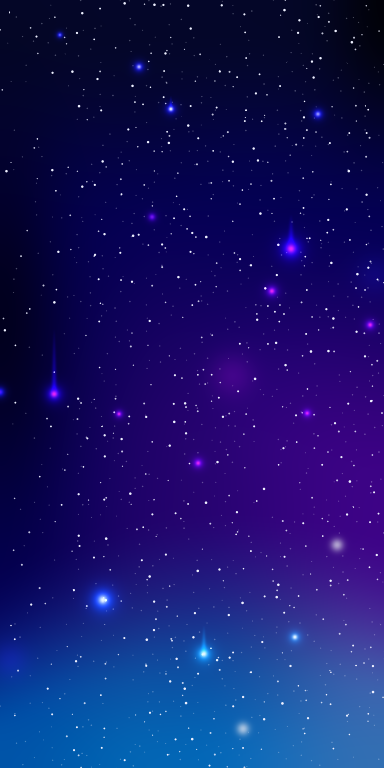
A Shadertoy shader for this background:

```glsl
// Night sky fading from near black through violet to a blue horizon glow.
// Layered gradients form the sky, hashed grids scatter the small stars, and
// Gaussian glows draw the coloured sparks, hazy orbs and falling comets.

// Integer hash: cell and seed to two values in 0..1
vec2 hash2(vec2 cell, uint seed) {
    uvec2 v = uvec2(ivec2(cell) + 64) * 1664525u + seed * 1013904u + 12345u;
    v.x += v.y * 1664525u;
    v.y += v.x * 1664525u;
    v ^= v >> 16u;
    v.x += v.y * 1664525u;
    v.y += v.x * 1664525u;
    v ^= v >> 16u;
    return vec2(v & 65535u) / 65535.0;
}

float valueNoise(vec2 p) {
    vec2 i = floor(p), f = fract(p);
    f = f * f * (3.0 - 2.0 * f);
    float low = mix(hash2(i, 9u).x, hash2(i + vec2(1, 0), 9u).x, f.x);
    float high = mix(hash2(i + vec2(0, 1), 9u).x, hash2(i + 1.0, 9u).x, f.x);
    return mix(low, high, f.y);
}

float glow(vec2 d, float radius) {
    return exp(-dot(d, d) / (radius * radius));
}

// x runs 0..1, h is the height 0..1
vec3 skyColor(float x, float h) {
    vec3 sky = mix(vec3(0.015, 0.0, 0.34), vec3(0.015, 0.025, 0.16), smoothstep(0.68, 0.97, h));

    // Violet cloud, leaning to the right
    float violet = smoothstep(0.02, 0.5, x + 0.12 * (0.5 - h));
    violet *= 1.0 - smoothstep(0.42, 0.78, h + 0.08 * abs(x - 0.4));
    sky = mix(sky, mix(vec3(0.14, 0.01, 0.43), vec3(0.24, 0.01, 0.53), smoothstep(0.4, 1.0, x)), violet);

    // Dark left flank and upper right corner
    sky *= 1.0 - 0.65 * glow(vec2(x, h - 0.6) / vec2(0.17, 0.25), 1.0);
    sky *= 1.0 - 0.85 * glow(vec2(x - 1.03, h - 1.0) / vec2(0.16, 0.14), 1.0);

    // Blue light rising from below
    vec3 blue = mix(vec3(0.01, 0.40, 0.71), vec3(0.10, 0.24, 0.60), smoothstep(0.0, 0.25, h));
    blue += vec3(0.19, 0.04, 0.0) * smoothstep(0.5, 1.0, x);
    blue -= vec3(0.03, 0.07, 0.05) * (1.0 - smoothstep(0.0, 0.4, x));
    float crest = h + 0.22 * (x - 0.6) * (x - 0.6);
    return mix(sky, blue, 1.0 - smoothstep(0.12, 0.345, crest));
}

// Coverage of one star per grid cell, thinned by density
float starLayer(vec2 p, float cells, float radius, float density, float px, uint seed) {
    vec2 cell = floor(p * cells);
    vec2 traits = hash2(cell, seed + 1u);
    vec2 center = (cell + 0.1 + 0.8 * hash2(cell, seed)) / cells;
    float size = radius * (0.6 + 0.6 * traits.y);
    float disc = 1.0 - smoothstep(size - 0.5 * px, size + 0.7 * px, length(p - center));
    return disc * step(traits.x, density);
}

// Bright core in a coloured halo
void spark(inout vec3 col, vec2 d, float r, vec3 halo, vec3 core) {
    col += halo * (0.75 * glow(d, 2.2 * r) + 0.25 * glow(d, 4.0 * r));
    col = mix(col, core, glow(d, r));
}

// Spark with a tapering tail above it
void comet(inout vec3 col, vec2 d, float r, float tail, vec3 halo, vec3 core) {
    float rise = clamp(d.y / tail, 0.0, 1.0);
    float width = r * mix(0.9, 0.35, rise);
    col += halo * 0.7 * exp(-d.x * d.x / (width * width)) * (1.0 - rise) * smoothstep(-r, r, d.y);
    spark(col, d, r, halo, core);
}

void mainImage(out vec4 fragColor, in vec2 fragCoord) {
    vec2 uv = fragCoord / iResolution.xy;
    vec2 p = uv * vec2(1.0, 2.0);
    float px = 1.0 / iResolution.x;
    vec3 col = skyColor(uv.x, uv.y);
    col *= 0.95 + 0.1 * valueNoise(p * 3.0);

    // Broad faint halos
    col += vec3(0.12, 0.01, 0.10) * glow(p - vec2(0.604, 1.023), 0.055);
    col += vec3(0.01, 0.02, 0.10) * glow(p - vec2(0.977, 1.284), 0.05);
    col += vec3(0.03, 0.0, 0.12) * glow(p - vec2(0.026, 0.281), 0.045);

    // Small stars, sparser at the left edge
    float density = (0.25 + 0.6 * valueNoise(p * vec2(7.0, 4.0))) * smoothstep(-0.12, 0.25, p.x);
    float stars = starLayer(p, 17.0, 0.0026, density, px, 3u);
    stars += 0.8 * starLayer(p + 0.37, 23.0, 0.0019, density * 0.6, px, 17u);
    stars += 0.3 * starLayer(p + 0.71, 29.0, 0.0014, density, px, 31u);
    col = mix(col, vec3(0.93, 0.94, 1.0), min(stars, 1.0));

    // Coloured sparks
    vec3 blue = vec3(0.08, 0.08, 0.85), purple = vec3(0.30, 0.0, 0.60);
    vec3 pink = vec3(0.90, 0.15, 0.95), white = vec3(0.92, 0.97, 1.0);
    spark(col, p - vec2(0.156, 1.909), 0.003, blue, vec3(0.4, 0.4, 1.0));
    spark(col, p - vec2(0.362, 1.826), 0.005, blue, vec3(0.7, 0.7, 1.0));
    spark(col, p - vec2(0.828, 1.703), 0.005, blue, vec3(0.6, 0.6, 1.0));
    spark(col, p - vec2(0.000, 0.979), 0.005, blue, vec3(0.3, 0.1, 1.0));
    spark(col, p - vec2(0.396, 1.435), 0.004, purple, vec3(0.45, 0.1, 0.9));
    spark(col, p - vec2(0.708, 1.242), 0.006, purple, pink);
    spark(col, p - vec2(0.964, 1.154), 0.005, purple, pink);
    spark(col, p - vec2(0.310, 0.922), 0.004, purple, pink);
    spark(col, p - vec2(0.800, 0.924), 0.004, purple, pink);
    spark(col, p - vec2(0.516, 0.794), 0.005, purple, pink);
    spark(col, p - vec2(0.268, 0.438), 0.011, vec3(0.0, 0.25, 0.8), white);
    spark(col, p - vec2(0.768, 0.341), 0.006, vec3(0.0, 0.3, 0.4), white);

    // Hazy orbs
    col = mix(col, vec3(0.80, 0.78, 0.88), 0.8 * glow(p - vec2(0.878, 0.581), 0.016));
    col = mix(col, vec3(0.80, 0.85, 0.92), 0.8 * glow(p - vec2(0.633, 0.102), 0.016));

    // Comets
    comet(col, p - vec2(0.445, 1.716), 0.005, 0.035, blue, white);
    comet(col, p - vec2(0.758, 1.352), 0.010, 0.09, vec3(0.12, 0.0, 0.8), pink);
    comet(col, p - vec2(0.141, 0.974), 0.008, 0.17, vec3(0.10, 0.0, 0.75), pink);
    comet(col, p - vec2(0.531, 0.297), 0.008, 0.075, vec3(0.0, 0.4, 0.5), white);

    fragColor = vec4(clamp(col, 0.0, 1.0), 1.0);
}
```
